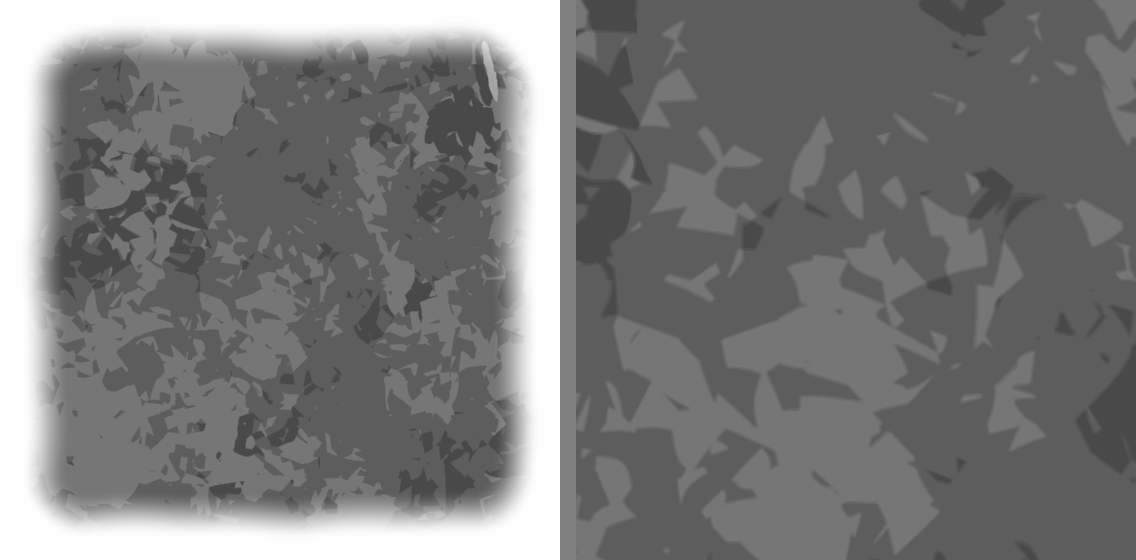
Left, the full canvas; right, a detail of the centre.
A three.js fragment shader for this texture:

```glsl
varying vec2 vUv;

// Tones
const float BASE_GREY = 0.363;
const float LIGHT_GREY = 0.463;
const float DARK_GREY = 0.287;
const float CURL_GREY = 0.64;
const float PAPER_WHITE = 0.995;

// Patches: whole cell counts keep every layer periodic
const float PATCH_CELLS = 7.0;
const float STAIN_CELLS = 8.0;
const float SHARD_CELLS = 15.0;
const float CHIP_CELLS = 36.0;
const float SHARD_WEIGHT = 0.28;
const float CHIP_WEIGHT = 0.20;
const float SHARD_STRETCH = 3.0;
const float PATCH_LEVEL = 0.64;
const float STAIN_LEVEL = 0.90;
const float EDGE_SOFTNESS = 0.0009;

// Faded border
const float FRAME_HALF = 0.419;
const float FRAME_RADIUS = 0.08;
const float FADE_WIDTH = 0.042;
const float FRAME_WOBBLE = 0.003;

// Lifted flake and its shadow
const vec2 CURL_TOP = vec2(0.864, 0.925);
const vec2 CURL_FOOT = vec2(0.887, 0.818);
const float CURL_WIDTH = 0.008;
const vec2 SHADOW_SHIFT = vec2(-0.014, -0.008);
const float SHADOW_WIDTH = 0.016;

const float TAU = 6.2831853;

vec3 hash3(vec2 cell, float seed) {
  vec3 q = vec3(dot(cell, vec2(127.1, 311.7)), dot(cell, vec2(269.5, 183.3)),
                dot(cell, vec2(419.2, 371.9)));
  return fract(sin(q + seed * 17.3) * 43758.5453);
}

// Smoothly blended cellular values
float blobs(vec2 uv, float count, float seed) {
  vec2 p = uv * count, id = floor(p);
  float total = 0.0, weights = 0.0;
  for (int y = -1; y <= 1; y++) {
    for (int x = -1; x <= 1; x++) {
      vec2 cell = id + vec2(float(x), float(y));
      vec3 h = hash3(mod(cell, count), seed);
      vec2 r = p - cell - h.xy;
      float w = exp(-6.0 * dot(r, r));
      total += w * h.z;
      weights += w;
    }
  }
  return total / weights;
}

// Stretched cells, each a randomly tilted plane: thresholds give angular shards
float facets(vec2 uv, float count, float seed) {
  vec2 p = uv * count, id = floor(p);
  float nearest = 1e4, value = 0.0;
  for (int y = -1; y <= 1; y++) {
    for (int x = -1; x <= 1; x++) {
      vec2 cell = id + vec2(float(x), float(y));
      vec3 h = hash3(mod(cell, count), seed);
      vec2 r = p - cell - h.xy;
      float angle = TAU * fract(h.z * 17.0);
      vec2 dir = vec2(cos(angle), sin(angle));
      float across = dot(r, dir);
      float d = dot(r, r) + SHARD_STRETCH * across * across;
      if (d < nearest) {
        nearest = d;
        value = h.z - 0.5 + dot(r, vec2(dir.x - dir.y, dir.x + dir.y));
      }
    }
  }
  return value;
}

// Distance to a sliver that tapers at both ends
float sliver(vec2 p, vec2 a, vec2 b, float width) {
  vec2 ab = b - a;
  float t = clamp(dot(p - a, ab) / dot(ab, ab), 0.0, 1.0);
  return length(p - a - ab * t) - width * sqrt(4.0 * t * (1.0 - t));
}

float roundedBox(vec2 p, float halfSize, float radius) {
  vec2 q = abs(p) - halfSize + radius;
  return length(max(q, 0.0)) + min(max(q.x, q.y), 0.0) - radius;
}

void main() {
  float patchField = blobs(vUv, PATCH_CELLS, 3.0);
  float stainField = blobs(vUv, STAIN_CELLS, 8.0);

  // Torn layers, averaged over nearby taps to smooth their edges
  float grey = 0.0;
  for (int y = -1; y <= 1; y++) {
    for (int x = -1; x <= 1; x++) {
      vec2 uv = vUv + vec2(float(x), float(y)) * EDGE_SOFTNESS;
      float torn = SHARD_WEIGHT * facets(uv, SHARD_CELLS, 1.0)
                 + CHIP_WEIGHT * facets(uv, CHIP_CELLS, 5.0);
      float tone = mix(BASE_GREY, LIGHT_GREY, step(PATCH_LEVEL, patchField + torn));
      float shadow = sliver(uv - SHADOW_SHIFT, CURL_TOP, CURL_FOOT, SHADOW_WIDTH);
      float stain = max(step(STAIN_LEVEL, stainField - torn), step(shadow + 0.02 * torn, 0.0));
      tone = mix(tone, DARK_GREY, stain);
      float curl = sliver(uv, CURL_TOP, CURL_FOOT, CURL_WIDTH) + 0.006 * torn;
      grey += mix(tone, CURL_GREY, step(curl, 0.0)) / 9.0;
    }
  }

  // Soft white frame with slightly uneven sides
  vec2 wobble = sin(TAU * (vUv.yx * 2.0 + 0.2)) + 0.6 * sin(TAU * (vUv.yx * 5.0 + 0.6));
  float frame = roundedBox(vUv - 0.5 + FRAME_WOBBLE * wobble, FRAME_HALF, FRAME_RADIUS);
  grey = mix(grey, PAPER_WHITE, smoothstep(-FADE_WIDTH, FADE_WIDTH, frame));
  gl_FragColor = vec4(vec3(grey), 1.0);
}
```
